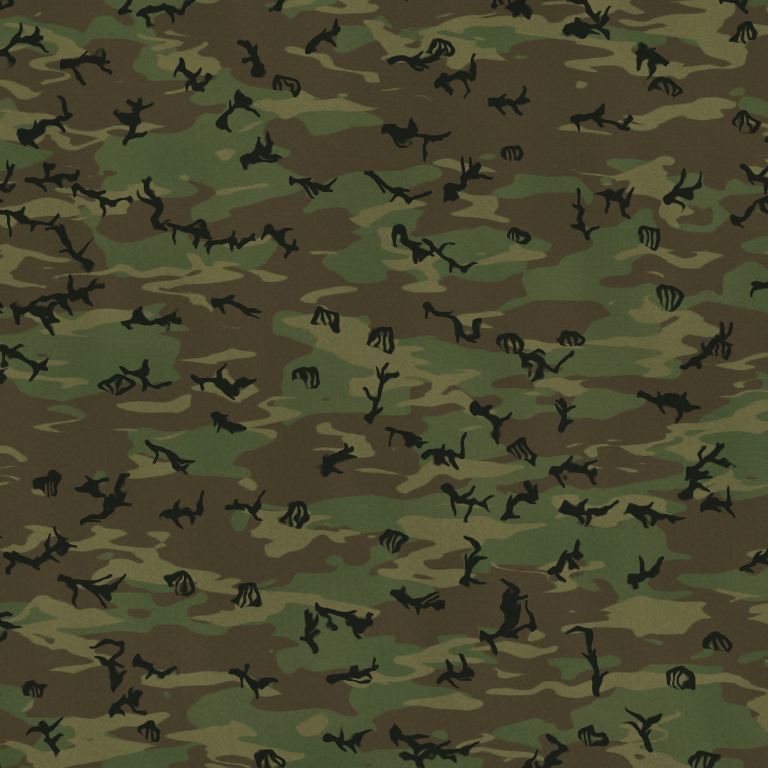
Reproduce this pattern procedurally as a Shadertoy shader.

```glsl
// Woodland camouflage cloth: brown ground, green patches, tan streaks, black branches.

float hash(vec2 p) {
    return fract(sin(dot(p, vec2(127.1, 311.7))) * 43758.5453);
}

float noise(vec2 p) {
    vec2 i = floor(p), f = fract(p);
    f = f * f * (3.0 - 2.0 * f);
    return mix(mix(hash(i), hash(i + vec2(1, 0)), f.x),
               mix(hash(i + vec2(0, 1)), hash(i + vec2(1, 1)), f.x), f.y);
}

// Centred two-channel noise, used to bend the domain
vec2 warp(vec2 p) {
    return vec2(noise(p), noise(p + 37.7)) - 0.5;
}

float smoothMin(float a, float b, float k) {
    float h = max(k - abs(a - b), 0.0) / k;
    return min(a, b) - h * h * k * 0.25;
}

// Tapered capsule from a to b
float limb(vec2 p, vec2 a, vec2 b, float rootRadius, float tipRadius) {
    vec2 pa = p - a, ba = b - a;
    float h = clamp(dot(pa, ba) / dot(ba, ba), 0.0, 1.0);
    return length(pa - ba * h) - mix(rootRadius, tipRadius, h);
}

// Trunk with four limbs on alternating sides
float branch(vec2 p, vec2 id) {
    float lean = mix(-0.75, 0.75, hash(id + 3.1));
    if (hash(id + 5.9) < 0.2) lean += 1.4;
    vec2 axis = vec2(cos(lean), sin(lean));
    float halfLength = mix(0.018, 0.038, hash(id + 8.3));
    float d = limb(p, -axis * halfLength, axis * halfLength, 0.0050, 0.0030);
    for (int i = 0; i < 4; i++) {
        float k = float(i);
        float r = hash(id + 7.3 * (k + 1.0)), s = hash(id + 4.7 * (k + 3.0));
        float angle = lean + (mod(k, 2.0) * 2.0 - 1.0) * (0.4 + 1.1 * r);
        vec2 root = axis * halfLength * (k * 0.5 - 0.75 + 0.4 * (s - 0.5));
        vec2 tip = root + mix(0.010, 0.028, s) * vec2(cos(angle), sin(angle));
        d = smoothMin(d, limb(p, root, tip, 0.0045, 0.0022), 0.003);
    }
    return d;
}

// Bent arch with two short prongs hanging inside
float claw(vec2 p) {
    float arch = abs(length(p * vec2(0.95, 1.1)) - 0.0135) - 0.0034;
    float d = max(arch, -p.y - 0.009 - 0.3 * p.x);
    for (int i = 0; i < 2; i++) {
        float x = float(i) * 0.008 - 0.005;
        d = smoothMin(d, limb(p, vec2(x, 0.011), vec2(x + 0.002, -0.008), 0.0028, 0.0016), 0.002);
    }
    return d;
}

// One black shape in each jittered cell
float blackShapes(vec2 p) {
    p += 0.016 * warp(p * 52.0) + 0.005 * warp(p * 120.0);
    vec2 cell = floor(p * 11.0);
    float d = 1.0;
    for (int y = -1; y <= 1; y++)
    for (int x = -1; x <= 1; x++) {
        vec2 id = cell + vec2(x, y);
        vec2 jitter = vec2(hash(id + 1.7), hash(id + 12.4)) - 0.5;
        vec2 q = p - (id + 0.5 + jitter) / 11.0;
        d = min(d, hash(id + 21.6) < 0.28 ? claw(q) : branch(q, id));
    }
    return d;
}

// Ragged patches, wider than high
float greenField(vec2 p) {
    p += warp(p * vec2(20, 44) + 5.0) * vec2(0.06, 0.018);
    return 0.65 * noise(p * vec2(10, 21) + 11.0) + 0.35 * noise(p * vec2(24, 50) + 53.0);
}

// Rows sheared sideways, which pulls the blobs out into hooked fingers
float tanField(vec2 p) {
    vec2 q = p + 0.012 * warp(p * vec2(34, 50) + 7.0);
    q.x += 0.11 * (noise(p * vec2(13, 72) + 71.0) - 0.5);
    q.y += 0.026 * (noise(p * 19.0 + 19.0) - 0.5);
    return 0.6 * noise(q * vec2(14, 36) + 83.0) + 0.4 * noise(q * vec2(27, 76) + 29.0);
}

float cover(float field, float level) {
    float w = fwidth(field) + 1e-4;
    return smoothstep(level - w, level + w, field);
}

void mainImage(out vec4 fragColor, in vec2 fragCoord) {
    vec2 p = fragCoord / iResolution.y;
    float edge = 1.0 / iResolution.y;

    // Dyes, laid one over the other
    vec3 color = vec3(0.275, 0.245, 0.167);
    vec3 green = mix(vec3(0.272, 0.322, 0.196), vec3(0.312, 0.342, 0.214), noise(p * 14.0));
    color = mix(color, green, cover(greenField(p), 0.565));
    color = mix(color, vec3(0.405, 0.392, 0.250), cover(tanField(p), 0.643));
    color = mix(color, vec3(0.100, 0.115, 0.090), smoothstep(edge, -edge, blackShapes(p)));

    // Soft folds and fine weave
    float folds = noise(p * vec2(22, 5) + 3.0 * p.y) - 0.5;
    float weave = noise(p * 420.0) - 0.5;
    color *= 1.0 + 0.07 * folds + 0.09 * weave;

    fragColor = vec4(color, 1.0);
}
```
